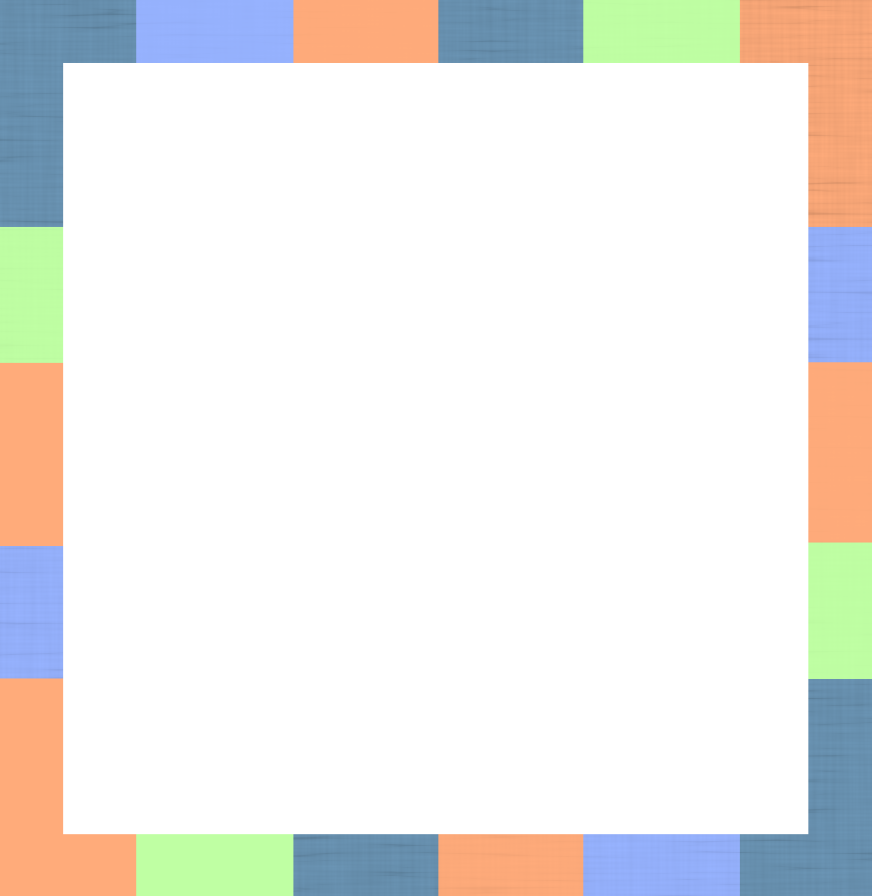
Give the GLSL for this background, as a WebGL 2 fragment shader.

```glsl
#version 300 es
precision highp float;

#define STEEL vec3(0.42, 0.585, 0.71)
#define BLUE vec3(0.59, 0.70, 1.0)
#define GREEN vec3(0.75, 1.0, 0.64)
#define ORANGE vec3(1.0, 0.67, 0.48)
#define PANEL_MIN vec2(0.0724, 0.0690)
#define PANEL_MAX vec2(0.9270, 0.9297)
#define THREADS 230.0
#define SLUBS 9.0
#define WEAVE_DEPTH 0.15

uniform vec2 u_resolution;
out vec4 fragColor;

vec2 hash2(vec2 p) {
    vec3 q = fract(p.xyx * vec3(0.1031, 0.1030, 0.0973));
    q += dot(q, q.yzx + 33.33);
    return fract((q.xx + q.yz) * q.zy);
}

// Distance to the nearest scattered point
float cellular(vec2 p) {
    vec2 cell = floor(p);
    float nearest = 2.0;
    for (int j = -1; j <= 1; j++)
    for (int i = -1; i <= 1; i++) {
        vec2 c = cell + vec2(i, j);
        nearest = min(nearest, length(c + hash2(c) - p));
    }
    return nearest;
}

// Linen: stretched cells across and down, with broader faint bands
float linen(vec2 p) {
    float across = cellular(p * vec2(SLUBS, THREADS));
    float down = cellular(p.yx * vec2(SLUBS, THREADS) + 71.0);
    float bands = cellular(p * vec2(5.0, 60.0) + 19.0)
                + cellular(p.yx * vec2(5.0, 60.0) + 43.0);
    float slub = smoothstep(0.65, 1.0, across);
    return 0.32 * across + 0.22 * down + 0.14 * bands + 0.5 * slub - 0.08;
}

vec3 swatch(int kind) {
    return kind == 0 ? STEEL : kind == 1 ? BLUE : kind == 2 ? GREEN : ORANGE;
}

// Row of patches along t: colour in rgb, weave strength in a
vec4 strip(float t, float edges[5], int kinds[6], float weaves[6], float pixel) {
    vec4 patchwork = vec4(swatch(kinds[0]), weaves[0]);
    for (int i = 0; i < 5; i++) {
        float past = clamp((t - edges[i]) / pixel + 0.5, 0.0, 1.0);
        patchwork = mix(patchwork, vec4(swatch(kinds[i + 1]), weaves[i + 1]), past);
    }
    return patchwork;
}

void main() {
    vec2 uv = gl_FragCoord.xy / u_resolution;
    vec2 pixel = 1.0 / u_resolution;
    vec2 centre = 0.5 * (PANEL_MIN + PANEL_MAX);

    // Bottom and top rows, left to right; side columns, bottom to top
    float columns[5] = float[](0.1562, 0.3365, 0.5027, 0.6689, 0.8485);
    float leftRows[5] = float[](0.2428, 0.3906, 0.5950, 0.7467, 2.0);
    float rightRows[5] = float[](0.2422, 0.3945, 0.5957, 0.7467, 2.0);
    vec4 cloth;
    if (uv.y > PANEL_MAX.y) {
        cloth = strip(uv.x, columns, int[](0, 1, 3, 0, 2, 3),
                      float[](1.0, 0.2, 0.1, 1.0, 0.15, 0.9), pixel.x);
    } else if (uv.y < PANEL_MIN.y) {
        cloth = strip(uv.x, columns, int[](3, 2, 0, 3, 1, 0),
                      float[](0.0, 0.0, 1.0, 0.3, 0.6, 1.0), pixel.x);
    } else if (uv.x < centre.x) {
        cloth = strip(uv.y, leftRows, int[](3, 1, 3, 2, 0, 0),
                      float[](0.0, 0.65, 0.0, 0.2, 1.0, 1.0), pixel.y);
    } else {
        cloth = strip(uv.y, rightRows, int[](0, 2, 3, 1, 3, 3),
                      float[](1.0, 0.15, 0.1, 0.65, 0.9, 0.9), pixel.y);
    }

    // Woven shading
    vec2 p = gl_FragCoord.xy / u_resolution.y;
    vec3 colour = cloth.rgb * (1.0 - WEAVE_DEPTH * cloth.a * linen(p));

    // White panel with smooth edges
    vec2 inset = 0.5 * (PANEL_MAX - PANEL_MIN) - abs(uv - centre);
    vec2 cover = clamp(inset / pixel + 0.5, 0.0, 1.0);
    fragColor = vec4(mix(colour, vec3(1.0), cover.x * cover.y), 1.0);
}
```
